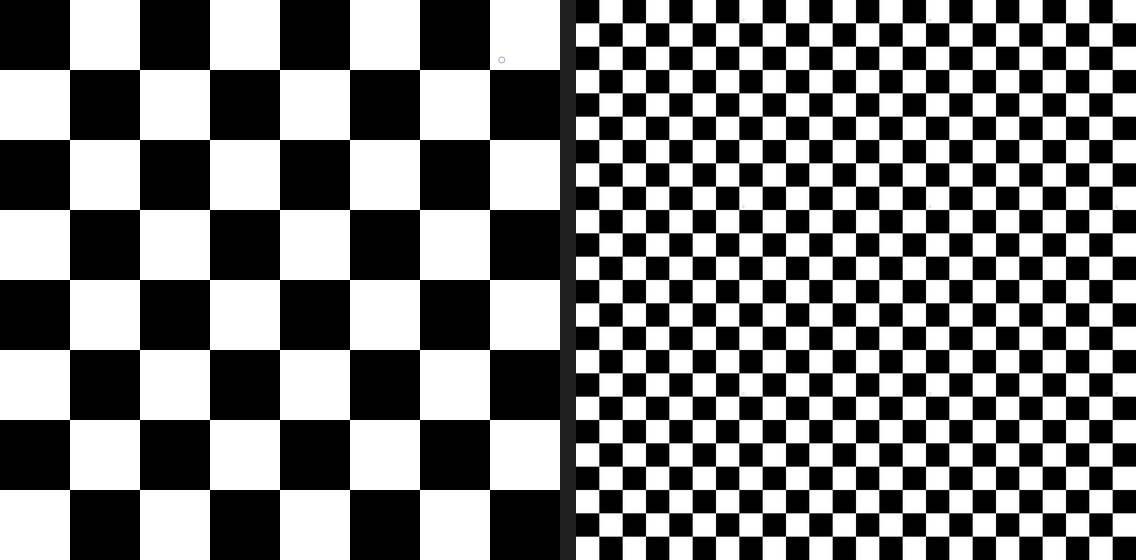
Left, the tile; right, the same tile 3 across and 3 down.
Write a WebGL 1 fragment shader that draws this pattern.

```glsl
precision highp float;

// Checkerboard of 8 by 8 flat squares, white at the lower left corner.
// Two signed square waves are multiplied, each box filtered over one pixel.
// A single tiny pale ring marks one white square near the upper right.

uniform vec2 u_resolution;

const float CELLS = 8.0;                    // squares per side; even, so it tiles
const vec3 LIGHT = vec3(1.0);
const vec3 DARK = vec3(0.0);

const vec2 RING_CENTER = vec2(0.896, 0.893);
const float RING_RADIUS = 0.0053;
const float RING_WIDTH = 0.0018;
const vec3 RING_COLOR = vec3(0.68, 0.66, 0.76);

// Alternates between +1 and -1 at each whole number, with edges one pixel wide.
vec2 squareWave(vec2 p, vec2 pixel) {
  vec2 edgeDistance = abs(mod(p - 0.5, 2.0) - 1.0) - 0.5;
  return clamp(2.0 * edgeDistance / pixel, -1.0, 1.0);
}

// Coverage of a thin circle outline.
float ringCoverage(vec2 p, float pixel) {
  float d = abs(length(p - RING_CENTER) - RING_RADIUS) - 0.5 * RING_WIDTH;
  return clamp(0.5 - d / pixel, 0.0, 1.0);
}

void main() {
  vec2 uv = gl_FragCoord.xy / u_resolution;
  vec2 pixel = 1.0 / u_resolution;

  // Checkerboard
  vec2 wave = squareWave(uv * CELLS, pixel * CELLS);
  vec3 color = mix(DARK, LIGHT, 0.5 + 0.5 * wave.x * wave.y);

  // Small ring
  color = mix(color, RING_COLOR, ringCoverage(uv, max(pixel.x, pixel.y)));

  gl_FragColor = vec4(color, 1.0);
}
```
